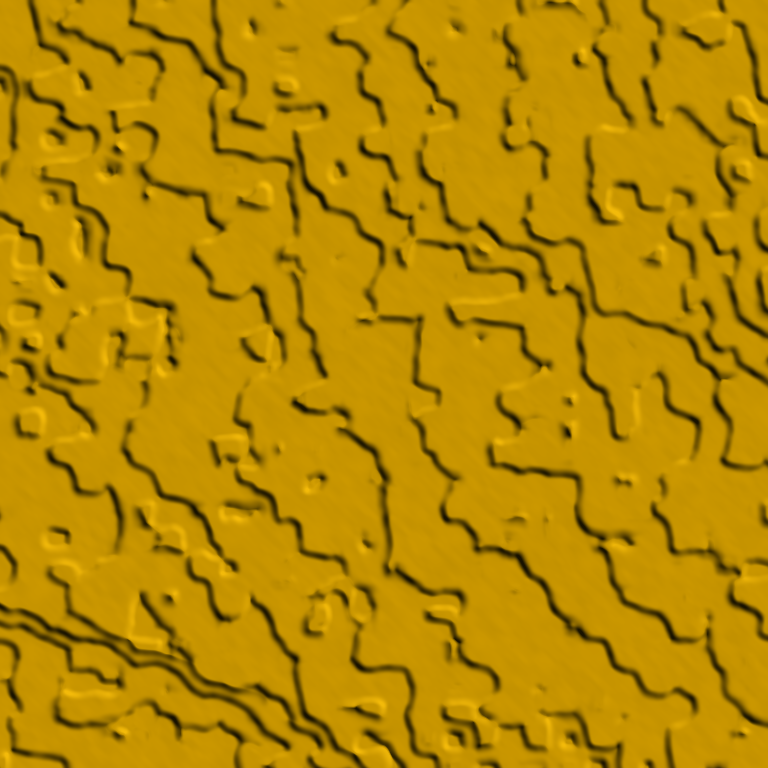
Write a three.js fragment shader that draws this texture.

```glsl
// Golden embossed terraces: jagged broken dark step edges, small pits and lit rims.
#define BASE_COLOR vec3(0.78, 0.583, 0.0)
#define RIM_COLOR vec3(1.0, 0.77, 0.05)
#define LIGHT_DIR vec2(0.72, 0.69)
#define EDGE_WIDTH 0.0054
#define DARK_DEPTH 0.80
#define RIM_GAIN 0.78
#define BROAD_RELIEF 0.8
#define MID_RELIEF 1.1
#define FINE_RELIEF 1.35
#define FAULT_HEIGHT 1.3
#define GRAIN 0.04

varying vec2 vUv;

float hash(vec2 cell) {
  return fract(sin(dot(cell, vec2(127.1, 311.7))) * 43758.5453);
}

// Value noise centred on zero
float noise(vec2 p) {
  vec2 cell = floor(p);
  vec2 f = fract(p);
  f = f * f * f * (f * (f * 6.0 - 15.0) + 10.0);
  float low = mix(hash(cell), hash(cell + vec2(1.0, 0.0)), f.x);
  float high = mix(hash(cell + vec2(0.0, 1.0)), hash(cell + vec2(1.0, 1.0)), f.x);
  return mix(low, high, f.y) - 0.5;
}

// Steep slope along a wavering diagonal, where a few edges bunch together
float fault(vec2 p, float offset, float halfWidth) {
  float wobble = 0.06 * noise(p * 7.0 + 3.0) + 0.035 * noise(p * 24.0 + 17.0);
  float across = p.y + 0.45 * p.x - offset + wobble;
  return FAULT_HEIGHT * smoothstep(-halfWidth, halfWidth, across);
}

// Height whose half-way levels are the terrace edges
float height(vec2 p) {
  float h = 6.5 * p.x + 6.3 * p.y + 2.5 * p.x * p.y - 4.5 * p.y * p.y;
  h += BROAD_RELIEF * noise(p * 4.0 + 11.0);
  h += MID_RELIEF * noise(p * 9.0 + 27.0);
  float roughness = 0.9 + 0.9 * noise(p * 5.0 + 41.0) - 0.25 * p.x * p.y;
  h += FINE_RELIEF * roughness * noise(p * 27.0 + 5.0);
  h += 0.22 * noise(p * 50.0 + 63.0);
  h += fault(p, 0.20, 0.03);
  h += fault(p, 0.97, mix(0.25, 0.03, smoothstep(0.45, 0.62, p.x)));
  return h;
}

// Signed light on the terrace edges: positive is shadow, negative is rim
float edgeShade(vec2 p) {
  vec2 e = vec2(0.002, 0.0);
  float h = height(p);
  vec2 slope = vec2(height(p + e.xy) - height(p - e.xy),
                    height(p + e.yx) - height(p - e.yx)) / (2.0 * e.x);
  float steepness = max(length(slope), 7.0);
  float line = 0.0;
  for (int i = -1; i <= 1; i++) {
    float d = (fract(h) - 0.5 + float(i)) / (steepness * EDGE_WIDTH);
    line += exp(-d * d);
  }
  float beads = 0.95 + 0.5 * noise(p * 62.0 + 81.0);
  return line * beads * dot(slope, LIGHT_DIR) / steepness;
}

// Faint slanted streaks on the flat parts
float streaks(vec2 p) {
  vec2 q = vec2(p.x + p.y, p.x - p.y);
  return noise(q * vec2(75.0, 28.0)) + 0.5 * noise(q * vec2(130.0, 50.0) + 9.0);
}

void main() {
  float shade = edgeShade(vUv);
  float shadow = clamp(shade, 0.0, 1.1);
  float rim = clamp(-shade, 0.0, 1.0);
  vec3 color = BASE_COLOR * (1.0 + GRAIN * streaks(vUv));
  color *= 1.0 - DARK_DEPTH * shadow;
  color = mix(color, RIM_COLOR, RIM_GAIN * rim);
  gl_FragColor = vec4(color, 1.0);
}
```
